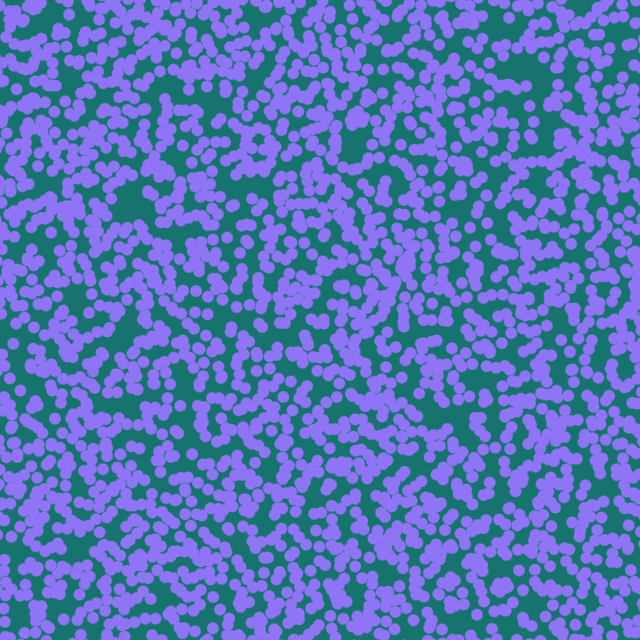
Give the GLSL for this pattern, as a three.js fragment shader.

```glsl
// Violet round dots of one size, scattered at random and overlapping on a teal ground.
#define GROUND_COLOR vec3(0.09, 0.45, 0.43)
#define DOT_COLOR vec3(0.56, 0.46, 0.96)
#define DOT_RADIUS 0.0092
#define EDGE_WIDTH 0.0022
#define GRID_CELLS 38.0
#define DOTS_PER_CELL 6
#define DOT_CHANCE 0.345

varying vec2 vUv;

// Three independent random values in 0..1 from a cell and a dot index
vec3 hash33(vec3 p) {
  p = fract(p * vec3(0.1031, 0.1030, 0.0973));
  p += dot(p, p.yxz + 33.33);
  return fract((p.xxy + p.yxx) * p.zyx);
}

// Distance from a point to the nearest dot centre, in canvas units
float nearestDot(vec2 uv) {
  vec2 gridPos = uv * GRID_CELLS;
  vec2 baseCell = floor(gridPos);
  float nearestSq = 8.0;
  for (int y = -1; y <= 1; y++) {
    for (int x = -1; x <= 1; x++) {
      vec2 cell = baseCell + vec2(float(x), float(y));
      // Each candidate may be absent, which leaves open gaps and clusters
      for (int i = 0; i < DOTS_PER_CELL; i++) {
        vec3 rnd = hash33(vec3(cell + 17.0, float(i) * 7.0 + 3.0));
        if (rnd.z < DOT_CHANCE) {
          vec2 offset = cell + rnd.xy - gridPos;
          nearestSq = min(nearestSq, dot(offset, offset));
        }
      }
    }
  }
  return sqrt(nearestSq) / GRID_CELLS;
}

void main() {
  // Linear ramp across the rim gives a clean smooth edge
  float signedDist = nearestDot(vUv) - DOT_RADIUS;
  float coverage = clamp(0.5 - signedDist / EDGE_WIDTH, 0.0, 1.0);
  gl_FragColor = vec4(mix(GROUND_COLOR, DOT_COLOR, coverage), 1.0);
}
```
